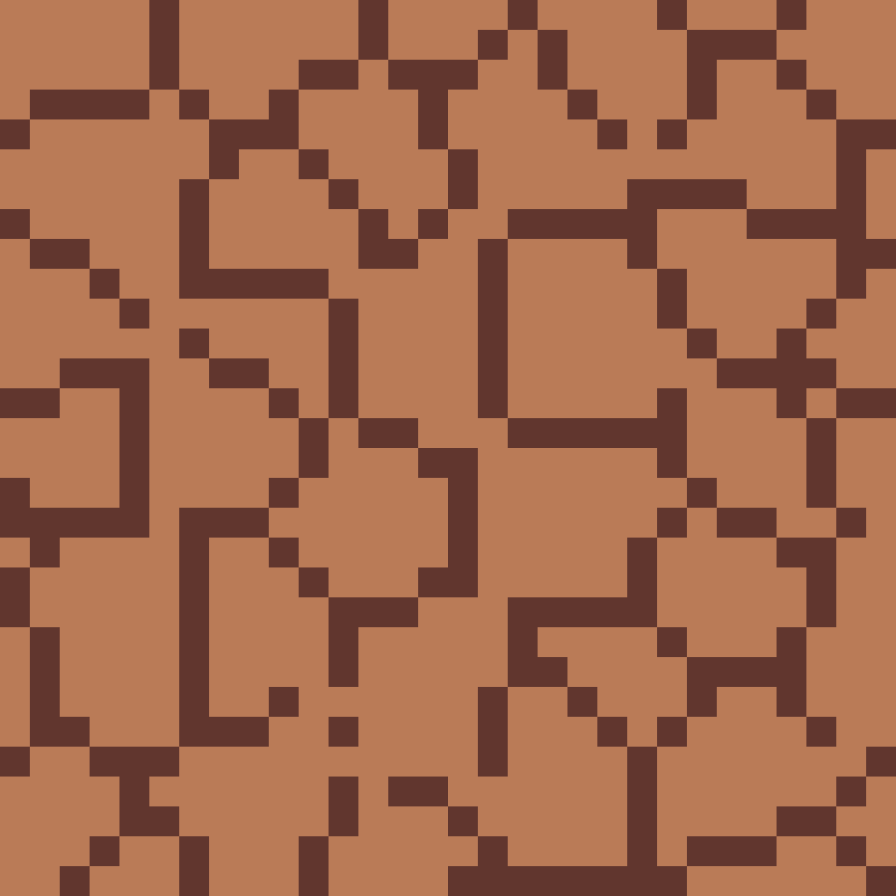
Give the GLSL for this pattern, as a Shadertoy shader.

```glsl
const float TILES = 30.0;       // square tiles along the canvas height
const float PLATE_SIZE = 5.5;   // mean plate width in tiles
const float JITTER = 0.78;      // scatter of the plate centres
const float GAP_CHANCE = 0.35;  // share of crack junctions left open
const vec3 CLAY = vec3(0.730, 0.482, 0.343);
const vec3 CRACK = vec3(0.380, 0.212, 0.180);

vec2 hash22(vec2 p) {
    vec3 q = fract(vec3(p.xyx) * vec3(0.1031, 0.1030, 0.0973));
    q += dot(q, q.yzx + 33.33);
    return fract((q.xx + q.yz) * q.zy);
}

// Centre of the plate belonging to one coarse cell, in tiles
vec2 plateCentre(vec2 cell) {
    vec2 offset = 0.5 + JITTER * (hash22(cell + 47.0) - 0.5);
    return (cell + offset) * PLATE_SIZE;
}

vec2 nearestCentre(vec2 p) {
    vec2 cell = floor(p / PLATE_SIZE);
    vec2 best = vec2(0.0);
    float bestDist = 1e5;
    for (int y = -2; y <= 2; y++)
    for (int x = -2; x <= 2; x++) {
        vec2 centre = plateCentre(cell + vec2(x, y));
        float dist = distance(p, centre);
        if (dist < bestDist) {
            bestDist = dist;
            best = centre;
        }
    }
    return best;
}

// 1 where a one-tile-wide crack crosses the tile, else 0
float crackTile(vec2 tile) {
    vec2 p = tile + 0.5;
    vec2 cell = floor(p / PLATE_SIZE);
    vec2 home = nearestCentre(p);
    int borders = 0;
    for (int y = -2; y <= 2; y++)
    for (int x = -2; x <= 2; x++) {
        vec2 other = plateCentre(cell + vec2(x, y));
        vec2 away = other - home;
        if (dot(away, away) < 0.001) continue;
        // Distance to the border along its dominant axis keeps lines thin
        float dist = dot(0.5 * (home + other) - p, away);
        if (dist < 0.5 * max(abs(away.x), abs(away.y))) borders++;
    }
    bool open = borders > 1 && hash22(tile + 11.0).x < GAP_CHANCE;
    return borders > 0 && !open ? 1.0 : 0.0;
}

// Crack coverage with tile edges smoothed over one screen pixel
float crackCoverage(vec2 p, float pixel) {
    vec2 q = p - 0.5;
    vec2 tile = floor(q);
    vec2 blend = clamp((q - tile - 0.5) / pixel + 0.5, 0.0, 1.0);
    float low = mix(crackTile(tile), crackTile(tile + vec2(1, 0)), blend.x);
    float high = mix(crackTile(tile + vec2(0, 1)), crackTile(tile + 1.0), blend.x);
    return mix(low, high, blend.y);
}

void mainImage(out vec4 fragColor, in vec2 fragCoord) {
    float pixel = TILES / iResolution.y;
    float crack = crackCoverage(fragCoord * pixel, pixel);
    fragColor = vec4(mix(CLAY, CRACK, crack), 1.0);
}
```
